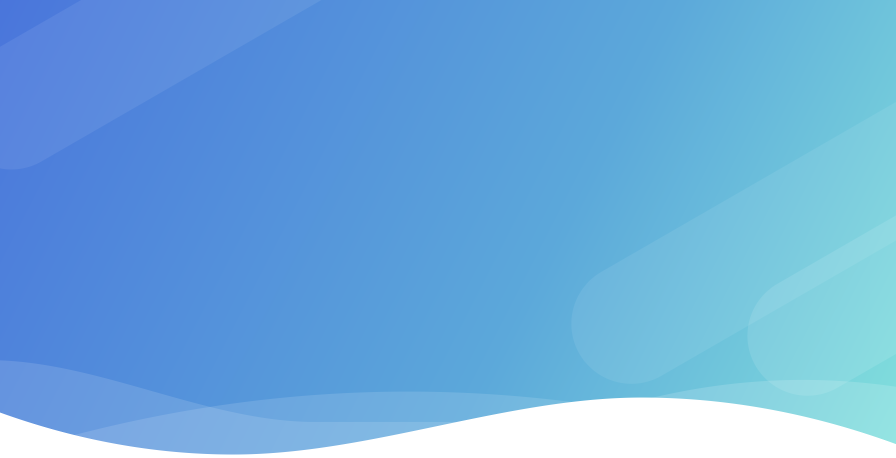
A WebGL 1 fragment shader for this background:

```glsl
precision highp float;
// Blue to aqua slanted gradient with translucent diagonal bars and layered waves above a white base.

uniform vec2 u_resolution;

#define ASPECT 1.954
#define GRADIENT_AXIS vec2(0.89, -0.456)
#define GRADIENT_MID 0.6
#define BAR_DIRECTION vec2(0.866, 0.5)
#define BAR_RADIUS 0.131
#define BAR_ALPHA 0.075
#define WAVE_ALPHA 0.125
#define CREST_ALPHA 0.15

const vec3 BLUE = vec3(0.29, 0.46, 0.86);
const vec3 SKY = vec3(0.36, 0.66, 0.855);
const vec3 AQUA = vec3(0.51, 0.88, 0.865);
const vec3 WHITE = vec3(1.0);

// Coverage of the inside of a shape, softened over one pixel
float fill(float dist) {
    float pixel = 1.0 / u_resolution.y;
    return clamp(0.5 - dist / pixel, 0.0, 1.0);
}

// Bar with a round lower end that runs off along BAR_DIRECTION
float barDistance(vec2 p, vec2 start) {
    vec2 d = p - start;
    float along = max(dot(d, BAR_DIRECTION), 0.0);
    return length(d - BAR_DIRECTION * along) - BAR_RADIUS;
}

// Height of a parabolic hill
float hill(float x, vec2 peak, float bend) {
    float d = x - peak.x;
    return peak.y - bend * d * d;
}

// White base: a trough, a smooth rise, then a falling shoulder
float baseHeight(float x) {
    vec2 trough = vec2(0.509, 0.0076);
    vec2 top = vec2(1.399, 0.132);
    if (x < trough.x) return hill(x, trough, -0.354);
    if (x > top.x) return hill(x, top, 0.33);
    return mix(trough.y, top.y, smoothstep(trough.x, top.x, x));
}

vec3 gradientColor(vec2 p) {
    float span = dot(vec2(ASPECT, -1.0), GRADIENT_AXIS);
    float t = dot(p - vec2(0.0, 1.0), GRADIENT_AXIS) / span;
    vec3 color = mix(BLUE, SKY, clamp(t / GRADIENT_MID, 0.0, 1.0));
    return mix(color, AQUA, clamp((t - GRADIENT_MID) / (1.0 - GRADIENT_MID), 0.0, 1.0));
}

void main() {
    // Canvas height is one unit
    vec2 p = gl_FragCoord.xy / u_resolution * vec2(ASPECT, 1.0);
    vec3 color = gradientColor(p);

    // Diagonal bars
    color = mix(color, WHITE, BAR_ALPHA * fill(barDistance(p, vec2(0.025, 0.761))));
    color = mix(color, WHITE, BAR_ALPHA * fill(barDistance(p, vec2(1.377, 0.293))));
    color = mix(color, WHITE, 1.4 * BAR_ALPHA * fill(barDistance(p, vec2(1.761, 0.267))));

    // Translucent waves: left slope, middle hill, right crest
    float slope = 0.2137 - 0.135 * smoothstep(-0.025, 0.687, p.x);
    float leftSide = step(p.x, 0.65 * ASPECT);
    color = mix(color, WHITE, WAVE_ALPHA * leftSide * fill(p.y - slope));
    color = mix(color, WHITE, WAVE_ALPHA * fill(p.y - hill(p.x, vec2(0.89, 0.145), 0.179)));
    color = mix(color, WHITE, CREST_ALPHA * fill(p.y - hill(p.x, vec2(1.751, 0.1705), 0.3616)));

    // White base
    color = mix(color, WHITE, fill(p.y - baseHeight(p.x)));
    gl_FragColor = vec4(color, 1.0);
}
```
